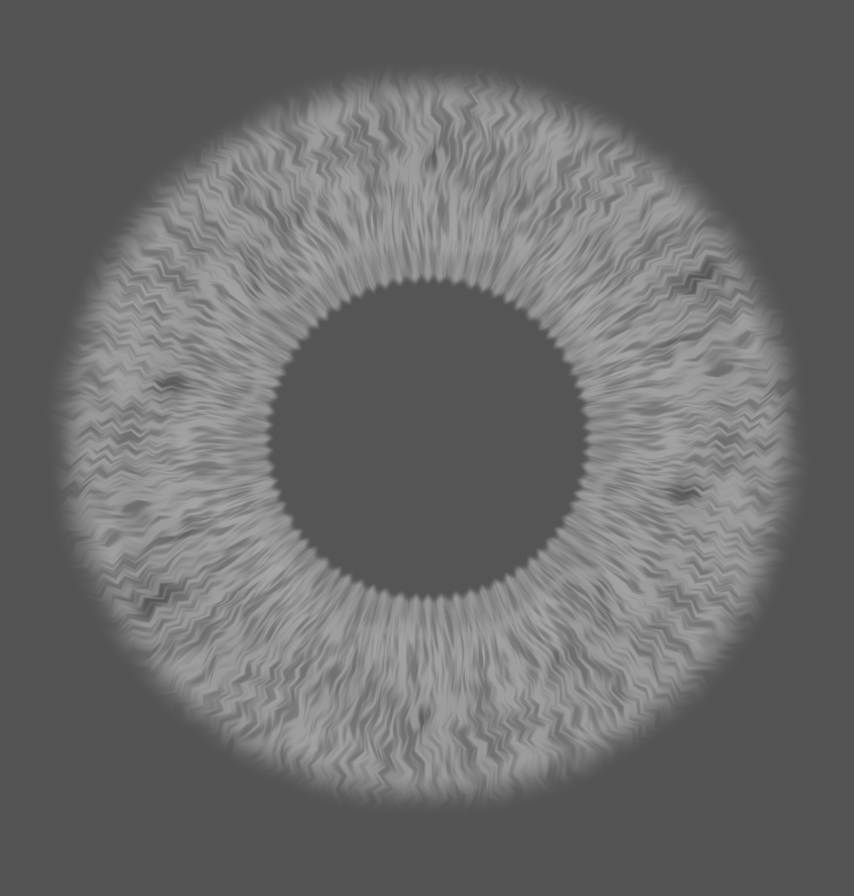
Reproduce this texture map procedurally as a Shadertoy shader.

```glsl
// Grey height map of an iris: a flat pupil, a ruff of stubby folds, an angular
// collarette and wavy radial fibres that fade into a flat surround.
// Built in polar space from ridged gradient noise; each half turn repeats.

const float PI = 3.14159265;
const vec2 CENTRE_SHIFT = vec2(0.001, 0.0104);
const vec2 IRIS_STRETCH = vec2(0.994, 1.006);
const float PUPIL_RADIUS = 0.176;
const float LIMB_INNER = 0.372;
const float LIMB_OUTER = 0.427;
const float SURROUND_GREY = 0.33;
const float PUPIL_GREY = 0.335;
const float VALLEY_GREY = 0.445;
const float FIBRE_GAIN = 0.165;
const float RUFF_FOLDS = 36.0;
const float ZIGZAG_RATE = 30.0;
const float ZIGZAG_SWAY = 0.0075;

// Collarette radius in thousandths, at even steps over half a turn
const int RIM_STEPS = 24;
const float RIM[RIM_STEPS] = float[](
    224., 227., 197., 204., 210., 210., 212., 217., 223., 229., 220., 217.,
    219., 225., 225., 223., 220., 216., 216., 242., 224., 203., 198., 216.);

// Dark crypts: turn (0 to 1 over half a circle), radius, size
const int CRYPTS = 6;
const vec3 CRYPT[CRYPTS] = vec3[](
    vec3(0.759, 0.263, 0.024), vec3(0.500, 0.318, 0.019),
    vec3(0.939, 0.295, 0.029), vec3(0.664, 0.286, 0.020),
    vec3(0.114, 0.295, 0.022), vec3(0.163, 0.356, 0.025));

vec2 gradientAt(vec2 cell, float period) {
    cell.x = mod(cell.x, period);
    vec3 h = fract(cell.xyx * vec3(0.1031, 0.1030, 0.0973));
    h += dot(h, h.yzx + 33.33);
    float a = 2.0 * PI * fract((h.x + h.y) * h.z);
    return vec2(cos(a), sin(a));
}

// Gradient noise that wraps along x
float noise(vec2 p, float period) {
    vec2 i = floor(p), f = p - i;
    vec2 w = f * f * f * (f * (f * 6.0 - 15.0) + 10.0);
    vec2 e = vec2(1.0, 0.0);
    float low = mix(dot(gradientAt(i, period), f),
                    dot(gradientAt(i + e, period), f - e), w.x);
    float high = mix(dot(gradientAt(i + e.yx, period), f - e.yx),
                     dot(gradientAt(i + e.xx, period), f - e.xx), w.x);
    return mix(low, high, w.y);
}

float rimRadius(float turn) {
    float s = fract(turn) * float(RIM_STEPS);
    int k = int(s) % RIM_STEPS;
    return 0.001 * mix(RIM[k], RIM[(k + 1) % RIM_STEPS], fract(s));
}

// Overlapping ridged strands, about 0 to 1
float fibres(float turn, float r) {
    float sum = 0.0;
    for (int i = 0; i < 5; i++) {
        float k = float(i), period = 34.0 + 24.0 * k;
        float lean = 0.014 * noise(vec2(turn * 12.0, r * 11.0 + 7.3 * k), 12.0);
        float n = noise(vec2((turn + lean) * period, r * (11.0 + 3.0 * k) + 19.7 * k), period);
        sum += 1.0 - smoothstep(0.0, 0.38, abs(n));
    }
    return sum / 5.0;
}

float cryptDepth(float turn, float r) {
    float depth = 0.0;
    for (int i = 0; i < CRYPTS; i++) {
        vec3 c = CRYPT[i];
        float across = (fract(turn - c.x + 0.5) - 0.5) * PI * r;
        vec2 q = vec2(across * 1.3, (r - c.y) * 0.85) / c.z;
        depth = max(depth, exp(-dot(q, q) * 1.4));
    }
    return depth;
}

void mainImage(out vec4 fragColor, in vec2 fragCoord) {
    vec2 p = (fragCoord - 0.5 * iResolution.xy) / iResolution.y - CENTRE_SHIFT;
    float r = length(p);
    float turn = mod(atan(p.y, p.x), PI) / PI;

    // Zigzag sway, growing outward
    float phase = 1.6 * noise(vec2(turn * 16.0, r * 9.0), 16.0);
    float zigzag = abs(fract(r * ZIGZAG_RATE + phase) - 0.5) * 2.0 - 0.5;
    float sway = ZIGZAG_SWAY * smoothstep(0.23, 0.35, r);
    float warped = turn + zigzag * sway + 0.012 * noise(vec2(turn * 8.0, r * 14.0), 8.0);

    // Fibre body, with broad mottling and crypts
    float strands = smoothstep(0.18, 0.82, fibres(warped, r));
    float mottle = noise(vec2(turn * 14.0, r * 16.0 + 4.0), 14.0);
    float grey = VALLEY_GREY + FIBRE_GAIN * strands + 0.045 * mottle;
    grey += 0.025 * (1.0 - smoothstep(0.22, 0.31, r));
    grey -= cryptDepth(warped, r) * (0.105 - 0.07 * strands);

    // Ruff of folds between pupil and collarette
    float rim = rimRadius(turn + 0.006 * noise(vec2(turn * 30.0, r * 20.0), 30.0));
    float foldTurn = turn + 0.012 * noise(vec2(turn * 18.0, r * 22.0), 18.0);
    float fold = 0.5 + 0.5 * cos(2.0 * PI * RUFF_FOLDS * foldTurn);
    float ruffGrey = 0.445 + 0.09 * fold + 0.05 * strands;
    float inRuff = 1.0 - smoothstep(rim - 0.025, rim + 0.004, r);
    grey = mix(grey, ruffGrey, 0.8 * inRuff);

    // Raised collarette strand, uneven in strength
    float strength = clamp(0.55 + 1.1 * noise(vec2(turn * 9.0, 2.7), 9.0), 0.15, 1.0);
    float ridge = exp(-pow((r - rim) / 0.0062, 2.0)) * strength;
    grey = mix(grey, 0.60, 0.75 * ridge);

    // Soft limb and scalloped pupil edge
    float limbR = length(p * IRIS_STRETCH) + 0.006 * mottle;
    float limb = 1.0 - smoothstep(LIMB_INNER, LIMB_OUTER, limbR);
    grey = mix(SURROUND_GREY, grey, limb);
    float edge = PUPIL_RADIUS + 0.005 * (0.5 - fold);
    float opening = smoothstep(edge - 0.003, edge + 0.008, r);
    fragColor = vec4(vec3(mix(PUPIL_GREY, grey, opening)), 1.0);
}
```
